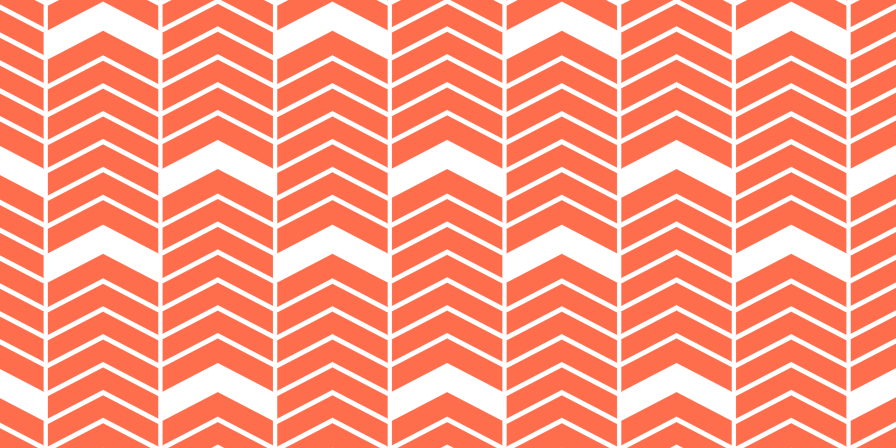
Reproduce this pattern procedurally as a Shadertoy shader.

```glsl
// Coral columns of stacked chevrons, parted by thin white lines.
// Each column is folded about its centre so sloped bands become level rows;
// one row in eight is left white, staggered between neighbouring columns.

// Lengths are fractions of the canvas height.
const vec3 CORAL = vec3(1.0, 0.43, 0.30);
const vec3 WHITE = vec3(1.0);
const float COLUMN_WIDTH = 0.256;
const float FIRST_GAP_X  = 0.1021;  // centre of the leftmost column gap
const float COLUMN_GAP   = 0.0096;
const float ROW_PITCH    = 0.06224;
const float LINE_HEIGHT  = 0.0122;  // vertical thickness of thin lines
const float BAND_HEIGHT  = 0.0651;  // vertical thickness of white chevrons
const float BAND_APEX_Y  = 0.466;   // middle of a white chevron at its tip
const float SLOPE        = 0.52;
const float ROWS_PER_REPEAT = 8.0;
const float STAGGER_ROWS = 3.04;    // rise of every other column

// Signed distance to the column gap, negative inside the white.
float gapDistance(float fromCentre) {
    return 0.5 * (COLUMN_WIDTH - COLUMN_GAP) - abs(fromCentre);
}

// Signed distance to the white chevrons, both thin lines and wide bands.
float chevronDistance(float fromCentre, float y, float stagger) {
    float row = (y + SLOPE * abs(fromCentre) - BAND_APEX_Y) / ROW_PITCH - stagger;
    float fromBand = abs(mod(row + 0.5 * ROWS_PER_REPEAT, ROWS_PER_REPEAT)
                         - 0.5 * ROWS_PER_REPEAT);
    float band = fromBand * ROW_PITCH - 0.5 * BAND_HEIGHT;
    float line = abs(fract(row) - 0.5) * ROW_PITCH - 0.5 * LINE_HEIGHT;
    float vertical = fromBand < 1.0 ? band : line;
    return vertical / sqrt(1.0 + SLOPE * SLOPE);
}

void mainImage(out vec4 fragColor, in vec2 fragCoord) {
    vec2 p = fragCoord / iResolution.y;
    float pixel = 1.0 / iResolution.y;

    // Column number and position across it
    float across = (p.x - FIRST_GAP_X) / COLUMN_WIDTH;
    float stagger = STAGGER_ROWS * mod(floor(across), 2.0);
    float fromCentre = (fract(across) - 0.5) * COLUMN_WIDTH;

    // Union of the white shapes, with edges one pixel soft
    float d = min(gapDistance(fromCentre), chevronDistance(fromCentre, p.y, stagger));
    float white = 1.0 - smoothstep(-0.7 * pixel, 0.7 * pixel, d);
    fragColor = vec4(mix(CORAL, WHITE, white), 1.0);
}
```
